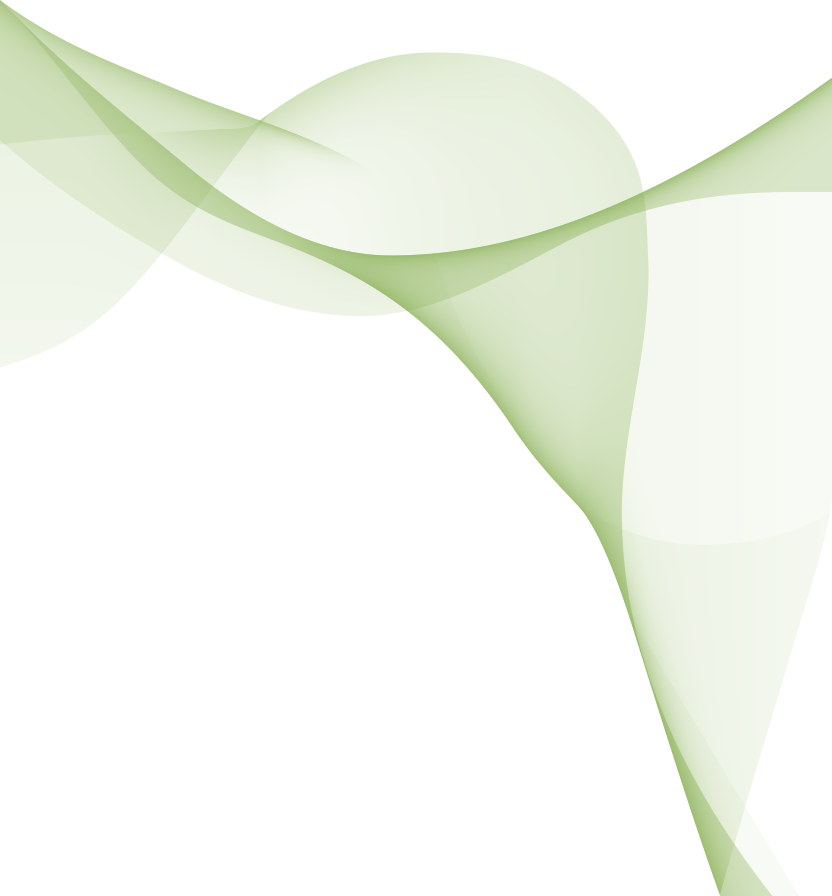
Write a Shadertoy shader that draws this background.

```glsl
// Translucent green veils that twist and overlap on white.
// Each veil is bounded by smooth Hermite curves; its opacity deepens near a
// fold by exponential falloff, and veils are blended one over another.

float px; // size of one pixel in scene units

// Cubic arc between knots (position, value, slope), extended by its tangents.
float arc(float x, vec3 a, vec3 b) {
    float h = b.x - a.x, t = clamp((x - a.x) / h, 0.0, 1.0), s = 1.0 - t;
    float y = mix(a.y, b.y, t * t * (3.0 - 2.0 * t)) + h * t * s * (s * a.z - t * b.z);
    return y + a.z * min(x - a.x, 0.0) + b.z * max(x - b.x, 0.0);
}

float bend(float x, vec3 a, vec3 b, vec3 c) {
    return x < b.x ? arc(x, a, b) : arc(x, b, c);
}

// Turns an implicit curve value into an approximate distance.
float dist(float f) {
    return f * px / max(length(vec2(dFdx(f), dFdy(f))), 1e-4);
}

float cover(float d) {
    return clamp(d / px + 0.5, 0.0, 1.0);
}

float glow(float d, float width) {
    return exp(-max(d, 0.0) / width);
}

void veil(inout vec3 color, float opacity) {
    color = mix(color, vec3(0.55, 0.70, 0.35), clamp(opacity, 0.0, 1.0));
}

void mainImage(out vec4 fragColor, in vec2 fragCoord) {
    // Scene is 7.68 units high, with y pointing down
    px = 7.68 / iResolution.y;
    vec2 p = vec2(fragCoord.x, iResolution.y - fragCoord.y) * px;

    // Long folds running from the upper left corner
    float crest = bend(p.x, vec3(0, 0, 0.75), vec3(1.5, 0.76, 0.42), vec3(3.2, 1.47, 0.6));
    vec3 dip = vec3(3.35, 2.19, 0);
    float sweep = p.x < dip.x
        ? bend(p.x, vec3(0, 0, 1.05), vec3(1.6, 1.42, 0.83), dip)
        : arc(p.x, dip, vec3(7.14, 0.66, -0.72));
    vec3 split = vec3(2.6, 2.16, 0.42), knee = vec3(4.95, 4.33, 1.05);
    float spine = p.x < split.x
        ? bend(p.x, vec3(0, 0, 1), vec3(1.2, 1.4, 1), split)
        : p.x < knee.x
        ? bend(p.x, split, vec3(4.4, 3.67, 1.5), knee)
        : bend(p.x, knee, vec3(5.43, 5.4, 3.2), vec3(6.17, 7.67, 2.8));

    // Dome outline: top as y(x), right side as x(y)
    vec3 cross = vec3(2.23, 1.03, -0.75);
    float top = p.x < cross.x
        ? bend(p.x, vec3(0, 1.24, -0.13), vec3(1.9, 1.105, -0.05), cross)
        : bend(p.x, cross, vec3(3.7, 0.45, 0), vec3(5.1, 0.92, 0.9));
    float side = bend(p.y, vec3(0.92, 5.1, 1.1), vec3(2.2, 5.555, 0.05), vec3(4.4, 5.33, 0));
    side += 0.12 * pow(max(p.y - 4.4, 0.0), 2.0);

    // Hems of the ribbon, the left fan, the right panel and the tail
    vec3 belly = vec3(3.1, 2.71, 0);
    float hem = p.x < belly.x
        ? bend(p.x, vec3(0, 1.2, 0.9), vec3(1.4, 2.18, 0.58), belly)
        : bend(p.x, belly, vec3(4.8, 2.1, -0.53), vec3(6.8, 1.645, 0));
    float fan = bend(p.x, vec3(0, 3.15, -0.3), vec3(1, 2.6, -0.95), vec3(2.23, 1.07, -1.25));
    float panel = bend(p.x, vec3(4.95, 4.33, 0.65), vec3(6, 4.67, 0), vec3(7.14, 4.38, -0.6));
    float tail = bend(p.y, vec3(4.2, 7.14, -0.1), vec3(5, 6.96, -0.3), vec3(7.67, 6.17, -0.285));

    // Signed distances, positive on the inner side
    float dCrest = dist(p.y - crest), dSweep = dist(p.y - sweep);
    float dSpine = dist(spine - p.y), dTop = dist(p.y - top);
    float dSide = dist(side - p.x), dHem = dist(hem - p.y);
    float dFan = dist(fan - p.y), dPanel = dist(panel - p.y);
    float dTail = dist(tail - p.x);
    float lower = cover(dSweep) * cover(dSpine);
    float body = smoothstep(2.3, 3.3, p.x);
    vec3 color = vec3(1);

    // Upper left veil under the crest, and its tip fading into the dome
    veil(color, cover(min(dCrest, -dTop)) * (0.29 + 0.34 * glow(dCrest, 0.13)));
    veil(color, cover(min(dCrest, dTop)) * smoothstep(2.1, 2.25, p.x)
        * smoothstep(3.25, 2.3, p.x) * 0.6 * glow(dCrest, 0.06));

    // Left fan, deepest where it gathers at the crossing
    float gather = smoothstep(0.6, 2.2, p.x) * glow(dTop, 0.4);
    veil(color, cover(min(dFan, dTop)) * (0.20 - 0.03 * p.y + 0.4 * gather));

    // Panel and tail, separated by the panel hem
    float pale = mix(0.15, 0.09, cover(dPanel)) * mix(1.0, 0.65, smoothstep(5.6, 7.1, p.x));
    veil(color, lower * cover(dTail) * body * (pale + 0.5 * glow(dSpine, 0.11)));

    // Dome with a shaded shoulder and a darker part under the sweep
    float dome = cover(min(min(dTop, dSide), min(dSpine, -dFan)));
    float shoulder = 0.34 * glow(dTop, 0.32) * smoothstep(4.6, 2.5, p.x);
    float shade = 0.06 + 0.09 * smoothstep(2.2, 4.2, p.x) + 0.09 * glow(dSide, 0.7);
    shade += mix(shoulder, body * (0.04 + 0.3 * glow(dSpine, 0.25)), cover(dSweep));
    veil(color, dome * shade);

    // Faint inner crease left of the centre
    float crease = arc(p.y, vec3(2.4, 3.8, 0.35), vec3(3.6, 4.4, 0.6));
    veil(color, lower * body * 0.06 * cover(dist(crease - p.x)));

    // Long ribbon hanging from the sweep, and the dark band at its fold
    veil(color, cover(min(dSweep, dHem)) * (0.15 + 0.13 * body * cover(dSpine)
        + 0.4 * glow(dSweep, 0.12) * mix(0.5, 1.0, body)));
    veil(color, lower * (1.0 - smoothstep(2.4, 3.2, p.x)) * (0.24 + 0.08 * p.x));
    veil(color, lower * body * 0.4 * glow(dSweep, 0.045));

    fragColor = vec4(color, 1);
}
```
